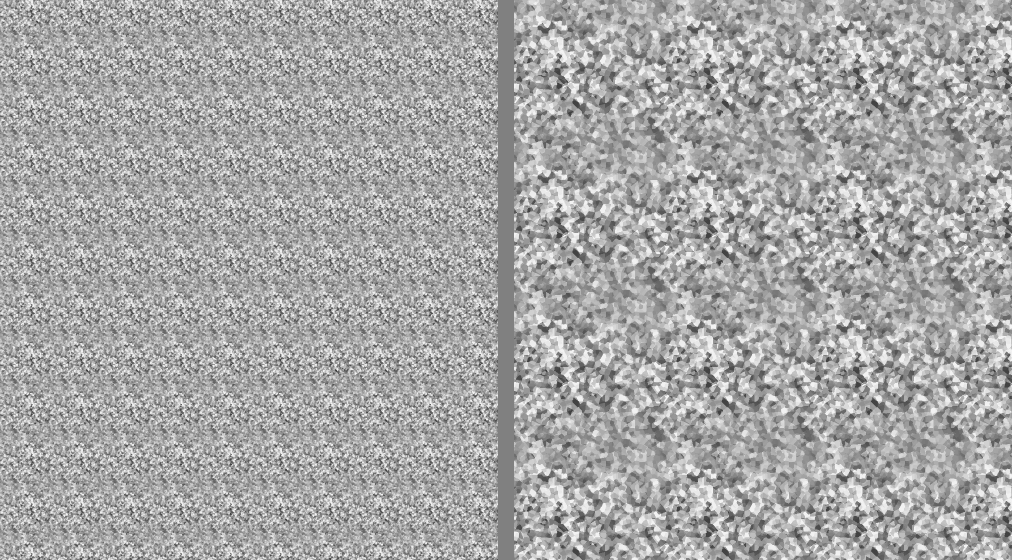
Left, the full canvas; right, a detail of the centre.
Reproduce this texture procedurally as a Shadertoy shader.

```glsl
// Grey speckled granite: one square tile of mineral grains, repeated ten times across.

// Three random values per lattice cell
vec3 hash3(vec2 cell) {
    vec3 q = fract(cell.xyx * vec3(0.1031, 0.1030, 0.0973));
    q += dot(q, q.yxz + 33.33);
    return fract((q.xxy + q.yzz) * q.zyx);
}

// Cellular noise that wraps at the tile edge: the random tone of the nearest grain, -0.5 to 0.5
float grainTone(vec2 tileUv, float cells, float seed) {
    vec2 p = tileUv * cells, base = floor(p);
    float nearest = 9.0, tone = 0.0;
    for (int y = -1; y <= 1; y++)
    for (int x = -1; x <= 1; x++) {
        vec2 cell = base + vec2(x, y);
        vec3 rnd = hash3(mod(cell, cells) + seed);
        vec2 toSeed = cell + rnd.xy - p;
        float d = dot(toSeed, toSeed);
        if (d < nearest) {
            nearest = d;
            tone = rnd.z - 0.5;
        }
    }
    return tone;
}

float granite(vec2 tileUv) {
    // Coarse flakes, fine grit and soft clumps
    float speckle = 0.40 * grainTone(tileUv, 23.0, 17.0)
                  + 0.33 * grainTone(tileUv, 35.0, 71.0)
                  + 0.10 * grainTone(tileUv, 9.0, 139.0);

    // Grains stand out around the tile's heart and fade into a calmer band
    vec2 wave = cos(6.28318 * (tileUv - vec2(0.58, 0.25)));
    float contrast = 1.0 + 0.14 * wave.x + 0.22 * wave.y;
    return clamp(0.658 + contrast * speckle, 0.26, 0.95);
}

void mainImage(out vec4 fragColor, in vec2 fragCoord) {
    // Average four samples per pixel to smooth the grain edges
    float grey = 0.0;
    for (int i = 0; i < 4; i++) {
        vec2 offset = vec2(i % 2, i / 2) * 0.5 - 0.25;
        vec2 p = fragCoord + offset;
        p.y = iResolution.y - p.y;  // tiles start at the top left
        grey += 0.25 * granite(fract(10.0 * p / iResolution.x));
    }
    fragColor = vec4(vec3(grey), 1.0);
}
```
